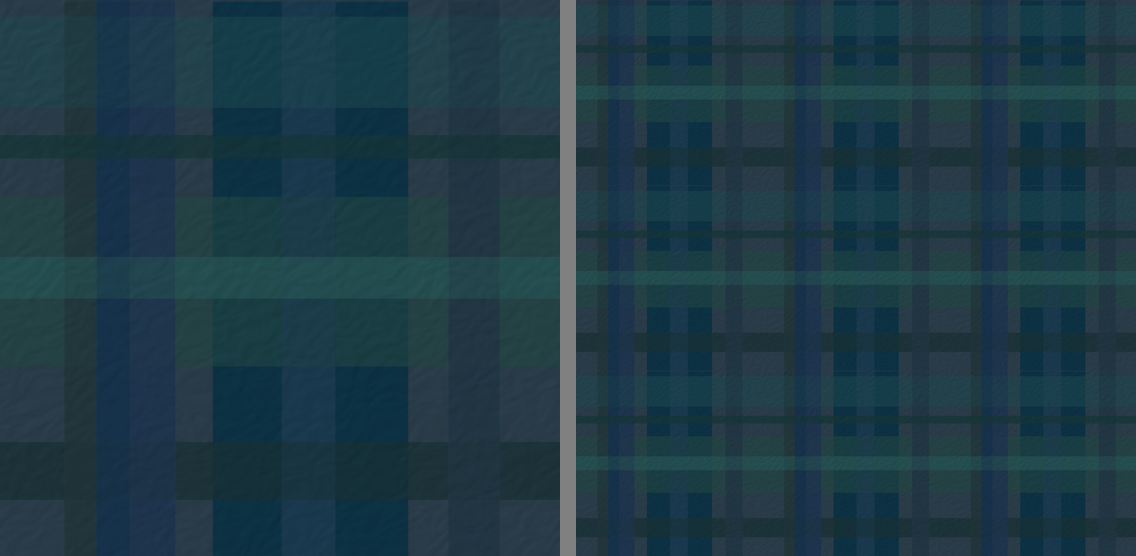
Left: one tile. Right: repeated 3 by 3.
Reproduce this pattern procedurally as a WebGL 2 fragment shader.

```glsl
#version 300 es
precision highp float;
// Dark blue-green tartan: one large sett of translucent bands on softly embossed cloth.

#define REPEATS 1.0        // setts across and down, whole number
#define GRAIN_X 36.0       // grain cells across, whole number
#define GRAIN_Y 50.0       // grain cells down, whole number
#define GRAIN_SLANT 20.0   // rows the grain climbs across the cloth, whole number
#define GRAIN_DEPTH 0.095  // strength of the embossing
#define GRAIN_STEP 0.004   // distance between lit and shaded side
#define WARP_COUNT 6
#define WEFT_COUNT 6

uniform vec2 u_resolution;
out vec4 fragColor;

const vec3 GROUND = vec3(0.163, 0.232, 0.282);

// Vertical bands: start and end, then colour and how far crossing bands cover it
const vec2 warpSpan[WARP_COUNT] = vec2[](
  vec2(0.115, 0.172), vec2(0.172, 0.232), vec2(0.232, 0.313),
  vec2(0.380, 0.729), vec2(0.503, 0.599), vec2(0.801, 0.892));
const vec4 warpTint[WARP_COUNT] = vec4[](
  vec4(0.130, 0.206, 0.228, 0.6), vec4(0.086, 0.192, 0.288, 0.35),
  vec4(0.118, 0.203, 0.300, 0.5), vec4(0.047, 0.192, 0.262, 1.0),
  vec4(0.100, 0.220, 0.300, 0.8), vec4(0.129, 0.208, 0.260, 0.5));

// Horizontal bands: start and end, colour and opacity, extra cover
const vec2 weftSpan[WEFT_COUNT] = vec2[](
  vec2(0.101, 0.205), vec2(0.341, 0.646), vec2(0.463, 0.538),
  vec2(0.715, 0.757), vec2(0.806, 0.970), vec2(0.997, 1.0));
const vec4 weftTint[WEFT_COUNT] = vec4[](
  vec4(0.092, 0.186, 0.202, 0.75), vec4(0.127, 0.268, 0.256, 0.62),
  vec4(0.143, 0.313, 0.319, 0.80), vec4(0.082, 0.204, 0.213, 0.72),
  vec4(0.112, 0.278, 0.306, 0.53), vec4(0.163, 0.232, 0.282, 0.90));
const float weftLift[WEFT_COUNT] = float[](-0.2, -0.35, 0.2, 0.5, 0.1, 0.0);

// Coverage of a band that wraps around the unit interval
float band(float x, vec2 span, float soft) {
  float center = 0.5 * (span.x + span.y);
  float dist = abs(fract(x - center + 0.5) - 0.5) - 0.5 * (span.y - span.x);
  return 1.0 - smoothstep(-soft, soft, dist);
}

// Unit gradient at a lattice point; wrap holds the period in x, in y and the slant
vec2 gradient(vec2 cell, vec3 wrap) {
  float turns = floor((cell.x + 0.5) / wrap.x);
  cell = mod(cell + turns * vec2(-wrap.x, wrap.z) + 0.5, wrap.xy) - 0.5;
  vec3 h = fract(cell.xyx * vec3(0.1031, 0.1030, 0.0973));
  h += dot(h, h.yzx + 33.33);
  float angle = 6.28319 * fract((h.x + h.y) * h.z);
  return vec2(cos(angle), sin(angle));
}

float gradientNoise(vec2 p, vec3 wrap) {
  vec2 i = floor(p), f = p - i;
  vec2 w = f * f * f * (f * (f * 6.0 - 15.0) + 10.0);
  vec2 e = vec2(1.0, 0.0);
  float a = dot(gradient(i, wrap), f);
  float b = dot(gradient(i + e.xy, wrap), f - e.xy);
  float c = dot(gradient(i + e.yx, wrap), f - e.yx);
  float d = dot(gradient(i + e.xx, wrap), f - e.xx);
  return mix(mix(a, b, w.x), mix(c, d, w.x), w.y);
}

// Short, slightly bent creases that climb to the right and still tile
float clothHeight(vec2 uv) {
  vec3 wrap = vec3(GRAIN_X, GRAIN_Y, GRAIN_SLANT);
  vec2 bend = vec2(gradientNoise(uv * 14.0, vec3(14.0, 14.0, 0.0)),
                   gradientNoise(uv * 17.0 + 5.0, vec3(17.0, 17.0, 0.0)));
  vec2 p = uv * wrap.xy - vec2(0.0, uv.x * wrap.z) + bend;
  return gradientNoise(p, wrap) + 0.4 * gradientNoise(p * 2.0, wrap * 2.0);
}

void main() {
  vec2 uv = gl_FragCoord.xy / u_resolution;
  vec2 sett = fract(uv * REPEATS);
  vec2 soft = 0.8 * REPEATS / u_resolution;

  // Warp: opaque columns over the ground
  vec4 cloth = vec4(GROUND, 1.0);
  for (int i = 0; i < WARP_COUNT; i++)
    cloth = mix(cloth, warpTint[i], band(sett.x, warpSpan[i], soft.x));

  // Weft: translucent rows, held back by the resisting columns
  vec3 color = cloth.rgb;
  float resist = 1.0 - smoothstep(0.9, 0.95, cloth.a);
  for (int i = 0; i < WEFT_COUNT; i++) {
    float cover = clamp(cloth.a + weftLift[i] * resist, 0.0, 1.0);
    float alpha = weftTint[i].a * cover * band(sett.y, weftSpan[i], soft.y);
    color = mix(color, weftTint[i].rgb, alpha);
  }

  // Emboss: difference of height toward the light
  float relief = clothHeight(uv) - clothHeight(uv + vec2(-GRAIN_STEP, GRAIN_STEP));
  color *= 1.0 + GRAIN_DEPTH * clamp(relief, -0.6, 0.6);
  fragColor = vec4(color, 1.0);
}
```
